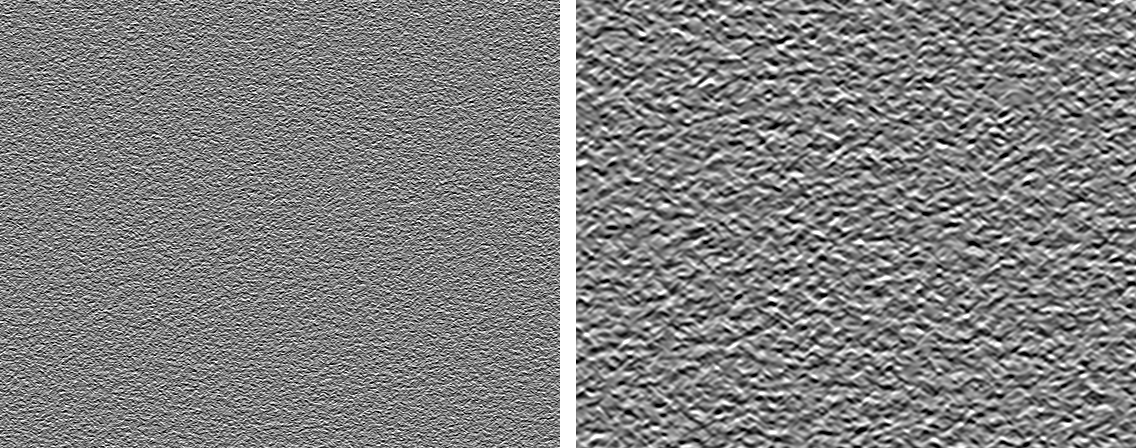
Left, the full canvas; right, a detail of the centre.
Give the GLSL for this texture, as a Shadertoy shader.

```glsl
// Fine grey embossed grain: short, crinkled, mostly horizontal ridges lit from above.

const vec2  CELLS_PER_HEIGHT = vec2(290.0, 355.0); // grain density across and up
const vec2  GRAIN_RADIUS = vec2(0.65, 0.54);       // grain spread, in cells
const float MAX_SLOPE = 0.75;                      // random tilt of each grain
const float RELIEF = 0.485;                        // strength of light and shade
const float BASE_GREY = 0.495;

// Integer hash: three random values in 0..1 for a cell.
vec3 hashCell(ivec2 cell) {
    uvec3 h = uvec3(uint(cell.x + 4096), uint(cell.y + 4096), 71u);
    h = h * 1664525u + 1013904223u;
    for (int i = 0; i < 2; i++) {
        h.x += h.y * h.z;
        h.y += h.z * h.x;
        h.z += h.x * h.y;
        h ^= h >> 16u;
    }
    return vec3(h & 0xffffu) / 65535.0;
}

// Cellular relief: vertical slope of scattered bumps and dents.
float embossedGrain(vec2 p) {
    ivec2 home = ivec2(floor(p));
    float slope = 0.0;
    for (int j = -2; j <= 2; j++) {
        for (int i = -2; i <= 2; i++) {
            ivec2 cell = home + ivec2(i, j);
            vec3 rnd = hashCell(cell);
            vec3 shape = hashCell(cell + ivec2(1801, 2503));
            vec2 offset = p - vec2(cell) - rnd.xy;
            offset.y += offset.x * MAX_SLOPE * (2.0 * shape.x - 1.0);
            vec2 d = offset / GRAIN_RADIUS;
            float height = 2.0 * rnd.z - 1.0;
            slope += height * d.y * exp(-0.5 * dot(d, d));
        }
    }
    return slope;
}

void mainImage(out vec4 fragColor, in vec2 fragCoord) {
    vec2 uv = fragCoord / iResolution.y;
    float grey = BASE_GREY + RELIEF * embossedGrain(uv * CELLS_PER_HEIGHT);
    fragColor = vec4(vec3(clamp(grey, 0.0, 1.0)), 1.0);
}
```
